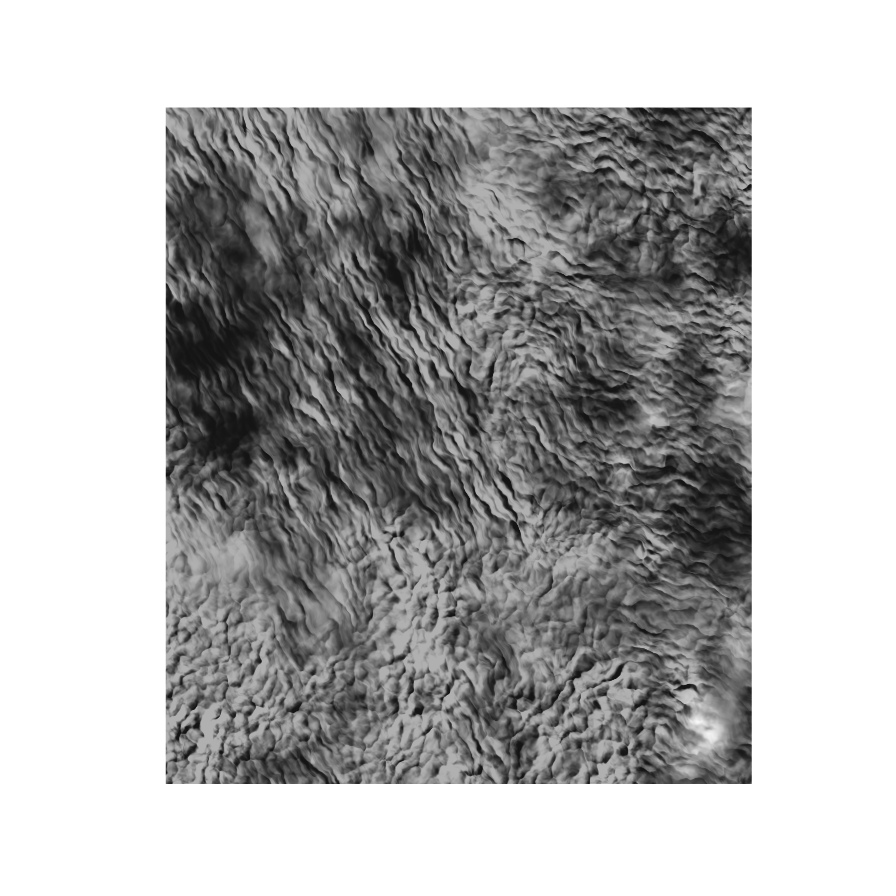
This texture is drawn by a WebGL 1 fragment shader. Its source:

```glsl
precision highp float;
uniform vec2 u_resolution;

const vec3 PAPER = vec3(1.0);
const vec2 PANEL_MIN = vec2(0.185, 0.125);
const vec2 PANEL_MAX = vec2(0.839, 0.880);

vec2 hash2(vec2 cell) {
  vec2 k = vec2(dot(cell, vec2(127.1, 311.7)), dot(cell, vec2(269.5, 183.3)));
  return fract(sin(k) * 43758.55);
}

// Value noise that wraps after a whole number of cells
float noise(vec2 p, vec2 period) {
  vec2 g = p * period;
  vec2 i = floor(g);
  vec2 f = fract(g);
  f = f * f * (3.0 - 2.0 * f);
  float a = hash2(mod(i, period)).x;
  float b = hash2(mod(i + vec2(1.0, 0.0), period)).x;
  float c = hash2(mod(i + vec2(0.0, 1.0), period)).x;
  float d = hash2(mod(i + vec2(1.0, 1.0), period)).x;
  return mix(mix(a, b, f.x), mix(c, d, f.x), f.y);
}

// Layered wrapping noise, centred on zero
float fbm(vec2 p, vec2 period) {
  float sum = 0.0;
  float gain = 0.5;
  for (int octave = 0; octave < 4; octave++) {
    sum += gain * (noise(p, period) - 0.5);
    period *= 2.0;
    gain *= 0.58;
  }
  return sum;
}

// Soft cellular bumps, lit from one side; wraps with the period
float bumps(vec2 p, vec2 period, vec2 light) {
  vec2 g = p * period;
  vec2 i = floor(g);
  vec2 f = fract(g);
  vec2 lean = vec2(0.0);
  float total = 0.0001;
  for (int y = -1; y <= 1; y++) {
    for (int x = -1; x <= 1; x++) {
      vec2 o = vec2(float(x), float(y));
      vec2 r = o + hash2(mod(i + o, period)) - f;
      float w = exp(-7.0 * dot(r, r));
      lean += r * w;
      total += w;
    }
  }
  lean /= total;
  return dot(lean, light) + 0.1 - 0.6 * dot(lean, lean);
}

// Ragged noise relief: height change toward the light
float emboss(vec2 p, vec2 period, vec2 light) {
  return fbm(p, period) - fbm(p + light / period, period);
}

// Broad soft region, slanted by tilt
float bank(vec2 p, vec2 centre, vec2 radius, float tilt) {
  vec2 d = p - centre;
  d.x -= tilt * d.y;
  d /= radius;
  return exp(-dot(d, d));
}

float shadows(vec2 p) {
  return 0.22 * bank(p, vec2(0.265, 0.63), vec2(0.055, 0.17), -0.1)
       + 0.26 * bank(p, vec2(0.77, 0.71), vec2(0.13, 0.06), 0.6)
       + 0.17 * bank(p, vec2(0.74, 0.85), vec2(0.10, 0.05), 0.0)
       + 0.12 * bank(p, vec2(0.56, 0.55), vec2(0.09, 0.06), -0.8)
       + 0.14 * bank(p, vec2(0.80, 0.42), vec2(0.08, 0.05), 0.0);
}

float veils(vec2 p) {
  return 0.24 * bank(p, vec2(0.427, 0.83), vec2(0.016, 0.08), 0.05)
       + 0.20 * bank(p, vec2(0.293, 0.74), vec2(0.015, 0.06), -0.15)
       + 0.18 * bank(p, vec2(0.26, 0.36), vec2(0.09, 0.07), -0.4)
       + 0.14 * bank(p, vec2(0.57, 0.80), vec2(0.09, 0.10), -0.3)
       + 0.10 * bank(p, vec2(0.72, 0.34), vec2(0.10, 0.04), -0.5);
}

float highlights(vec2 p) {
  return 0.42 * bank(p, vec2(0.805, 0.21), vec2(0.026, 0.09), 0.5)
       + 0.30 * bank(p, vec2(0.716, 0.52), vec2(0.014, 0.03), 0.2)
       + 0.30 * bank(p, vec2(0.816, 0.54), vec2(0.016, 0.025), 0.0);
}

float cloudTone(vec2 p) {
  vec2 swirl = vec2(fbm(p, vec2(6.0)), fbm(p.yx, vec2(7.0)));
  vec2 fray = vec2(fbm(p, vec2(31.0)), fbm(p.yx, vec2(37.0)));
  vec2 bent = p + 0.03 * swirl + 0.014 * fray;
  vec2 ragged = p + 0.05 * swirl + 0.06 * fray;

  // Whole-number shears turn the grain and keep it periodic
  vec2 steep = vec2(2.0 * bent.x + bent.y, bent.x - 2.0 * bent.y);
  vec2 shallow = vec2(bent.x + 2.0 * bent.y, 2.0 * bent.x - bent.y);
  float streaks = bumps(steep, vec2(52.0, 18.0), vec2(1.0, -0.2))
                + 2.2 * emboss(steep, vec2(34.0, 11.0), vec2(0.3, 0.0));
  float ripples = bumps(shallow, vec2(54.0, 28.0), vec2(0.9, -0.4))
                + 2.2 * emboss(shallow, vec2(32.0, 18.0), vec2(0.3, -0.1));
  float puffs = bumps(bent, vec2(102.0, 88.0), vec2(0.8, -0.6))
              + 2.2 * emboss(bent, vec2(56.0, 52.0), vec2(0.25, -0.2));

  // Regions of each grain
  float region = fbm(p, vec2(9.0, 8.0));
  float rightSide = smoothstep(0.50, 0.66, p.x + 0.6 * region);
  float puffy = smoothstep(-0.08, 0.14, region + 0.35 * (0.40 - p.y));
  float relief = mix(mix(streaks, ripples, rightSide), puffs, puffy);

  float veil = veils(ragged);
  float glow = highlights(ragged);
  float wisps = fbm(steep, vec2(8.0, 3.0));
  float body = 0.40 + 0.50 * fbm(p, vec2(9.0)) + 0.25 * wisps
             + 0.32 * fbm(bent, vec2(34.0, 28.0))
             + 0.06 * bank(p, vec2(0.46, 0.32), vec2(0.10, 0.20), 0.0)
             + 0.7 * veil - 0.95 * shadows(ragged);
  float patchiness = 0.9 + 1.4 * fbm(p.yx, vec2(13.0, 11.0));
  float depth = patchiness * (1.0 - min(0.75, 4.0 * veil + 2.0 * glow));
  float lit = max(body, 0.10) * (1.0 + depth * relief);
  return 0.08 + 0.61 * smoothstep(0.07, 0.68, lit) + glow * (0.8 + wisps);
}

void main() {
  vec2 p = gl_FragCoord.xy / u_resolution;
  // Panel with smoothed edges on plain paper
  vec2 inside = min(p - PANEL_MIN, PANEL_MAX - p) * u_resolution;
  vec2 cover = clamp(inside + 0.5, 0.0, 1.0);
  vec3 cloud = vec3(clamp(cloudTone(p), 0.0, 1.0));
  gl_FragColor = vec4(mix(PAPER, cloud, cover.x * cover.y), 1.0);
}
```
